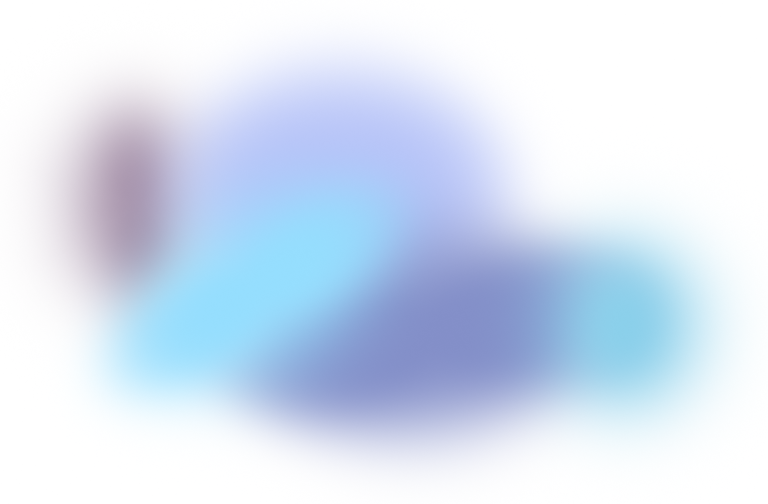
A Shadertoy shader for this background:

```glsl
// Soft cloud of blurred, overlapping pastel ellipses on white.

// Units: canvas height = 1, origin at the lower left.
const float SHARPNESS = 16.5;   // edge steepness per unit of length
const float MIN_FALLOFF = 2.0;  // lowest exponent, a plain Gaussian
const float DESIGN_ASPECT = 512.0 / 336.0;

const vec3 PAPER      = vec3(1.0);
const vec3 MAUVE      = vec3(0.66, 0.58, 0.67);
const vec3 PERIWINKLE = vec3(0.715, 0.765, 0.97);
const vec3 INDIGO     = vec3(0.515, 0.56, 0.785);
const vec3 SKY        = vec3(0.585, 0.87, 0.995);
const vec3 TEAL       = vec3(0.545, 0.815, 0.92);

struct Blob {
    vec2 center;
    vec2 radii;   // where coverage falls to one half
    float tilt;   // radians, counter-clockwise
    vec3 color;
};

// Listed from back to front.
const int BLOB_COUNT = 5;
const Blob BLOBS[BLOB_COUNT] = Blob[BLOB_COUNT](
    Blob(vec2(0.272, 0.588), vec2(0.115, 0.182), 0.08, MAUVE),
    Blob(vec2(0.675, 0.622), vec2(0.310, 0.228), 0.00, PERIWINKLE),
    Blob(vec2(0.853, 0.337), vec2(0.385, 0.182), 0.16, INDIGO),
    Blob(vec2(0.506, 0.425), vec2(0.300, 0.140), 0.55, SKY),
    Blob(vec2(1.240, 0.355), vec2(0.135, 0.150), 0.00, TEAL)
);

// Coverage of a blurred ellipse; the blur width is even in all directions.
float coverage(vec2 p, Blob blob) {
    float c = cos(blob.tilt), s = sin(blob.tilt);
    vec2 d = p - blob.center;
    vec2 q = vec2(c * d.x + s * d.y, c * d.y - s * d.x);
    float k = max(length(q / blob.radii), 1e-4);
    float radiusHere = length(q) / k;
    float falloff = max(SHARPNESS * radiusHere, MIN_FALLOFF);
    return exp2(-pow(k, falloff));
}

// Small noise that hides banding in the gradients.
float hash(vec2 p) {
    return fract(sin(dot(p, vec2(12.9898, 78.233))) * 43758.5);
}

void mainImage(out vec4 fragColor, in vec2 fragCoord) {
    vec2 p = fragCoord / iResolution.xy * vec2(DESIGN_ASPECT, 1.0);

    // Layer the blobs over the paper
    vec3 color = PAPER;
    for (int i = 0; i < BLOB_COUNT; i++) {
        color = mix(color, BLOBS[i].color, coverage(p, BLOBS[i]));
    }

    // Dither
    color += (hash(fragCoord) - 0.5) / 255.0;
    fragColor = vec4(clamp(color, 0.0, 1.0), 1.0);
}
```
